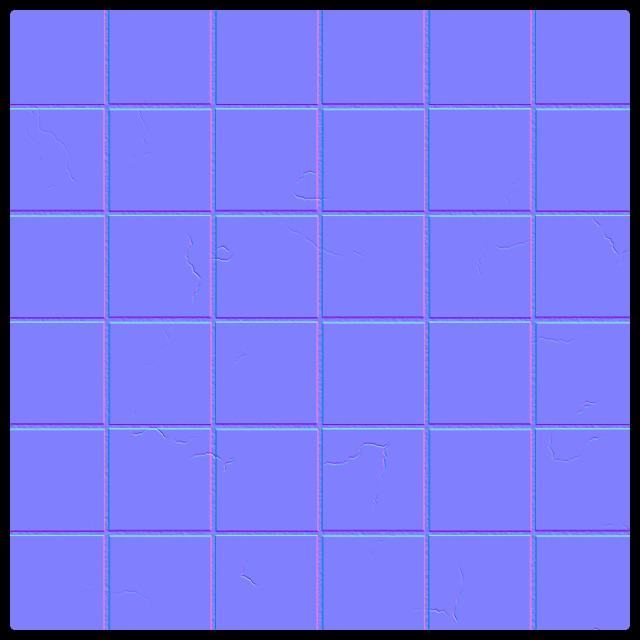
A three.js fragment shader for this texture map:

```glsl
// Tangent-space normal map of a six by six wall of bevelled tiles in a black frame.
// A height field of tiles, rough grout and branching hairline cracks is
// differentiated into normals, which are then encoded as colour.
varying vec2 vUv;

const float TILES = 6.0;            // repeats across and down
const float FRAME = 0.0156;         // frame width, in canvas units
const float FRAME_RADIUS = 0.008;
const vec3 FRAME_COLOR = vec3(0.0, 0.0, 0.006);

// Lengths below are in tile units
const float GROUT_HALF = 0.014;
const float TILE_HEIGHT = 0.014;
const float SHARP_BEVEL = 0.012;
const float SOFT_BEVEL = 0.022;
const float GROUT_ROUGHNESS = 0.004;
const float CRACK_WIDTH = 0.008;
const float CRACK_DEPTH = 0.007;
const float SLOPE_STEP = 0.005;

vec2 hash22(vec2 p) {
  vec3 q = fract(p.xyx * vec3(0.1031, 0.1030, 0.0973));
  q += dot(q, q.yzx + 33.33);
  return fract((q.xx + q.yz) * q.zy);
}

float cornerSlope(vec2 corner, vec2 offset) {
  return dot(hash22(corner) * 2.0 - 1.0, offset);
}

float gradientNoise(vec2 p) {
  vec2 i = floor(p), f = fract(p);
  vec2 u = f * f * f * (f * (f * 6.0 - 15.0) + 10.0);
  vec2 e = vec2(1.0, 0.0);
  return mix(mix(cornerSlope(i, f), cornerSlope(i + e.xy, f - e.xy), u.x),
             mix(cornerSlope(i + e.yx, f - e.yx), cornerSlope(i + 1.0, f - 1.0), u.x), u.y);
}

float roundedBox(vec2 p, vec2 halfSize, float radius) {
  vec2 d = abs(p) - halfSize + radius;
  return length(max(d, 0.0)) + min(max(d.x, d.y), 0.0) - radius;
}

// Tile plateau from 0 to 1; alternate tiles are sharp on opposite pairs of sides
float tilePlateau(vec2 p) {
  vec2 f = fract(p), cell = floor(p);
  float parity = mod(cell.x + cell.y, 2.0);
  float leftTop = mix(SHARP_BEVEL, SOFT_BEVEL, parity);
  float rightBottom = mix(SOFT_BEVEL, SHARP_BEVEL, parity);
  vec2 a = smoothstep(0.0, leftTop, vec2(f.x, 1.0 - f.y) - GROUT_HALF);
  vec2 b = smoothstep(0.0, rightBottom, vec2(1.0 - f.x, f.y) - GROUT_HALF);
  return a.x * a.y * b.x * b.y;
}

// One wandering crack running from the origin along +x, tapered and broken
float crackLine(vec2 q, float reach, float seed) {
  if (q.x < 0.0 || q.x > reach || abs(q.y) > 0.35) return 0.0;
  float wander = 0.22 * gradientNoise(vec2(q.x * 3.0, seed))
               + 0.06 * gradientNoise(vec2(q.x * 11.0, seed + 5.3))
               + 0.02 * gradientNoise(vec2(q.x * 33.0, seed + 9.7));
  float d = (q.y - wander * smoothstep(0.0, 0.12, q.x)) / CRACK_WIDTH;
  float taper = smoothstep(0.0, 0.06, q.x) * smoothstep(reach, reach * 0.6, q.x);
  float broken = smoothstep(-0.3, 0.15, gradientNoise(vec2(q.x * 7.0, seed + 2.1)));
  return exp(-d * d) * taper * broken;
}

// Forked cracks scattered from jittered origins in the neighbouring cells
float cracks(vec2 p) {
  float depth = 0.0;
  for (int y = -1; y <= 1; y++) {
    for (int x = -1; x <= 1; x++) {
      vec2 cell = floor(p) + vec2(float(x), float(y));
      vec2 origin = cell + hash22(cell + 17.0);
      vec2 trait = hash22(cell + 41.0);
      float strength = smoothstep(0.2, 1.0, trait.x);
      for (int k = 0; k < 2; k++) {
        vec2 branch = hash22(cell * 3.0 + 71.0 + float(k) * 13.0);
        float angle = 6.2832 * trait.y + float(k) * (0.5 + 1.8 * branch.x);
        float c = cos(angle), s = sin(angle);
        vec2 q = mat2(c, -s, s, c) * (p - origin);
        float reach = mix(0.18, 0.85, branch.y * branch.y);
        depth = max(depth, strength * crackLine(q, reach, branch.x * 90.0 + 0.5));
      }
    }
  }
  return depth;
}

float surfaceHeight(vec2 p) {
  float plateau = tilePlateau(p);
  float rough = gradientNoise(p * 27.0) + 0.5 * gradientNoise(p * 55.0 + 8.0);
  return TILE_HEIGHT * plateau
       + GROUT_ROUGHNESS * rough * (1.0 - plateau)
       - CRACK_DEPTH * cracks(p);
}

vec3 surfaceNormal(vec2 p) {
  vec2 e = vec2(SLOPE_STEP, 0.0);
  vec2 rise = vec2(surfaceHeight(p + e.xy) - surfaceHeight(p - e.xy),
                   surfaceHeight(p + e.yx) - surfaceHeight(p - e.yx));
  return normalize(vec3(-rise / (2.0 * SLOPE_STEP), 1.0));
}

void main() {
  vec3 wall = surfaceNormal(vUv * TILES) * 0.5 + 0.5;
  float edge = roundedBox(vUv - 0.5, vec2(0.5 - FRAME), FRAME_RADIUS);
  gl_FragColor = vec4(mix(wall, FRAME_COLOR, smoothstep(-0.001, 0.001, edge)), 1.0);
}
```
